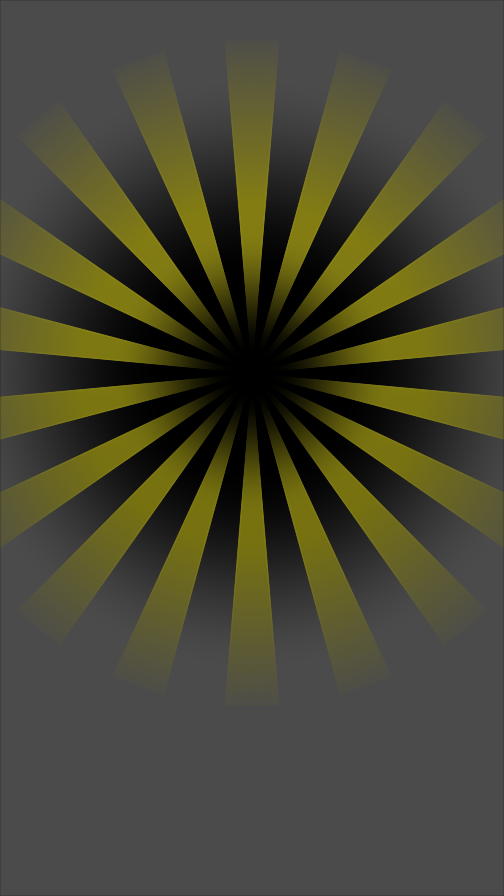
A Shadertoy shader for this background:

```glsl
const float TAU = 6.2831853;
const float RAY_COUNT = 18.0;
const float RAY_HALF_ANGLE = 0.0825;
const float RAY_LENGTH = 0.66;
const vec2 BURST_CENTER = vec2(0.5, 0.5833);

const vec3 GREY = vec3(0.296);
const vec3 YELLOW_TOP = vec3(0.51, 0.485, 0.075);
const vec3 YELLOW_BOTTOM = vec3(0.465, 0.445, 0.06);

// Coverage of a shape from its signed distance
float coverage(float dist, float pixel) {
    return 1.0 - smoothstep(-0.5 * pixel, 0.5 * pixel, dist);
}

// Rotates a point into the nearest sector, with the sector axis along y
vec2 foldSector(vec2 p, float count) {
    float sector = TAU / count;
    float angle = atan(p.x, p.y);
    angle -= sector * floor(angle / sector + 0.5);
    return length(p) * vec2(sin(angle), cos(angle));
}

// Signed distance to the side of a wedge opening along y
float wedgeDistance(vec2 p, float halfAngle) {
    return abs(p.x) * cos(halfAngle) - p.y * sin(halfAngle);
}

// Dark halo that dissolves into the surrounding grey
vec3 haloColor(float radius) {
    return GREY * smoothstep(0.185, 0.605, radius);
}

// Ray tint: black core, yellow band, then a fade to grey
vec3 rayColor(float radius, float height) {
    vec3 yellow = mix(YELLOW_BOTTOM, YELLOW_TOP, smoothstep(-0.3, 0.3, height));
    float fade = 0.94 * clamp((radius - 0.34) / (RAY_LENGTH - 0.34), 0.0, 1.0);
    return mix(yellow * smoothstep(0.035, 0.28, radius), GREY, fade);
}

void mainImage(out vec4 fragColor, in vec2 fragCoord) {
    float pixel = 1.0 / iResolution.x;
    vec2 size = iResolution.xy * pixel;
    vec2 uv = fragCoord * pixel;
    vec2 p = uv - BURST_CENTER * size;
    float radius = length(p);

    // Rays with straight outer ends
    vec2 ray = foldSector(p, RAY_COUNT);
    float side = wedgeDistance(ray, RAY_HALF_ANGLE);
    float mask = coverage(max(side, ray.y - RAY_LENGTH), pixel);
    vec3 color = mix(haloColor(radius), rayColor(radius, p.y), mask);

    // Fine light rim along the ray sides
    float rim = coverage(abs(side + 0.002) - 0.001, pixel) * mask;
    float rimFade = smoothstep(0.15, 0.3, radius) * (1.0 - smoothstep(0.4, 0.6, radius));
    color += vec3(0.035, 0.035, 0.01) * rim * rimFade;

    // Thin darker frame
    vec2 inset = min(uv, size - uv);
    float frame = coverage(min(inset.x, inset.y) - 0.0023, pixel);
    color *= 1.0 - 0.16 * frame;

    fragColor = vec4(color, 1.0);
}
```
